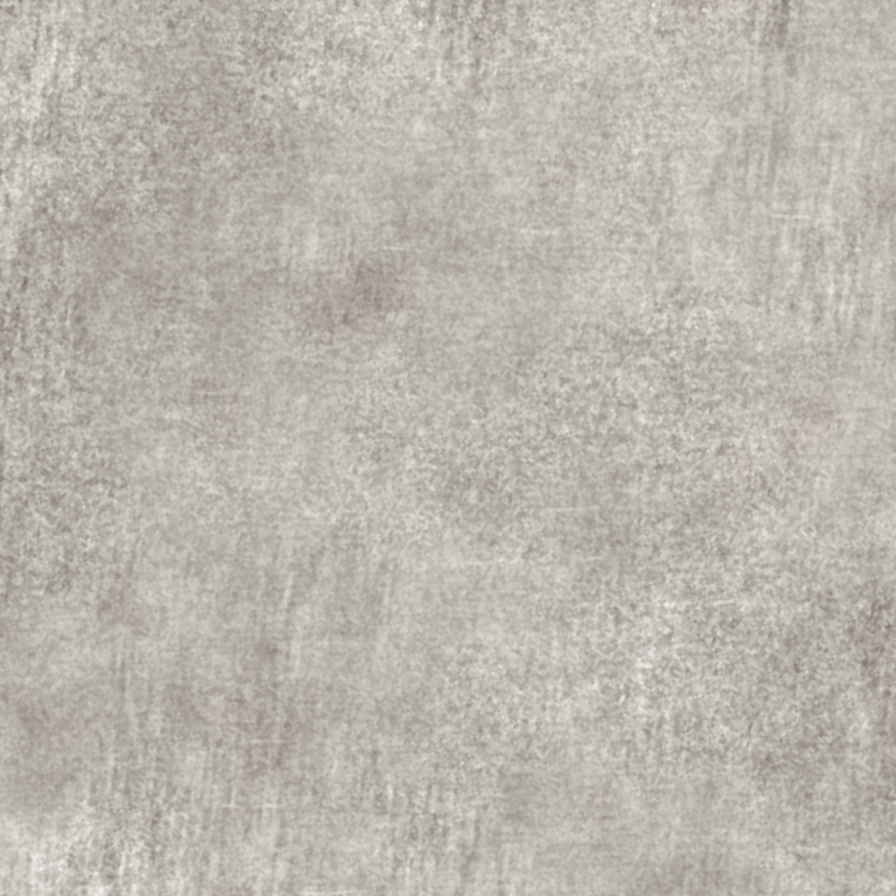
Give the GLSL for this texture, as a WebGL 1 fragment shader.

```glsl
precision highp float;
// Weathered warm-grey plaster: soft clouds and smudges under crisp grain,
// with patches of near-vertical trowel strokes, a faint horizontal weave,
// and scattered pale scratches, all summed as offsets to one tone.
uniform vec2 u_resolution;

const vec3 PLASTER = vec3(0.735, 0.714, 0.684);
const vec3 TONE_RESPONSE = vec3(0.97, 1.03, 1.08);
const vec3 WARM_STAIN = vec3(0.006, -0.003, -0.012);
const int SCRATCH_COUNT = 16;

float hash(vec2 cell) {
  vec3 q = fract(vec3(cell.xyx) * 0.1031);
  q += dot(q, q.yzx + 33.33);
  return fract((q.x + q.y) * q.z);
}

// Value noise, centred on zero.
float noise(vec2 p) {
  vec2 cell = floor(p);
  vec2 f = fract(p);
  f = f * f * (3.0 - 2.0 * f);
  float low = mix(hash(cell), hash(cell + vec2(1.0, 0.0)), f.x);
  float high = mix(hash(cell + vec2(0.0, 1.0)), hash(cell + 1.0), f.x);
  return mix(low, high, f.y) - 0.5;
}

vec2 rotate(vec2 p, float angle) {
  float c = cos(angle);
  float s = sin(angle);
  return vec2(c * p.x - s * p.y, s * p.x + c * p.y);
}

// Rotated octaves of noise; gain sets how rough the result is.
float fbm(vec2 p, float gain) {
  float sum = 0.0;
  float weight = 1.0;
  float total = 0.0;
  for (int i = 0; i < 5; i++) {
    sum += weight * noise(p);
    total += weight;
    weight *= gain;
    p = 2.0 * rotate(p, 0.64) + 17.3;
  }
  return sum / total;
}

// Soft-edged patch mask from low-frequency noise.
float patches(vec2 p, float threshold, float softness) {
  return smoothstep(threshold - softness, threshold + softness, fbm(p, 0.6));
}

// Thin, broken, nearly horizontal line with tapered ends.
float scratch(vec2 p, vec2 centre, float halfLength, float slope, float width) {
  vec2 d = p - centre;
  float wobble = 0.004 * noise(vec2(p.x * 30.0, centre.y * 90.0));
  float across = abs(d.y - slope * d.x - wobble);
  float line = 1.0 - smoothstep(0.2 * width, width, across);
  float taper = 1.0 - smoothstep(0.4 * halfLength, halfLength, abs(d.x));
  float wear = smoothstep(-0.25, 0.25, noise(p * vec2(55.0, 90.0)));
  return line * taper * wear;
}

float scratches(vec2 p) {
  float sum = 0.0;
  for (int i = 0; i < SCRATCH_COUNT; i++) {
    float id = float(i) + 1.0;
    vec2 centre = vec2(hash(vec2(id, 3.0)), hash(vec2(id, 11.0)));
    float halfLength = mix(0.02, 0.09, hash(vec2(id, 23.0)));
    float slope = 0.16 * (hash(vec2(id, 37.0)) - 0.5);
    sum += scratch(p, centre, halfLength, slope, 0.0032);
  }
  return min(sum, 1.0);
}

// Near-vertical strokes, leaning slightly and bending with the surface.
float strokes(vec2 p) {
  float x = p.x - 0.10 * p.y + 0.012 * noise(p * 7.0);
  float fine = noise(vec2(x * 190.0, p.y * 26.0));
  float broad = noise(vec2(x * 95.0, p.y * 14.0) + 41.0);
  return 0.7 * fine + 0.3 * broad;
}

// Crisp grain on two turned lattices, so no grid shows.
float surfaceGrain(vec2 p) {
  float fine = noise(rotate(p, 0.5) * 270.0 + 90.0);
  float coarse = noise(rotate(p, 1.1) * 150.0 + 400.0);
  return 0.65 * fine + 0.35 * coarse;
}

void main() {
  vec2 p = gl_FragCoord.xy / min(u_resolution.x, u_resolution.y);

  // Large and middle-sized tone changes
  vec2 warped = p + 0.03 * vec2(noise(p * 9.0 + 5.0), noise(p * 9.0 + 61.0));
  float clouds = fbm(warped * 4.5 + 8.0, 0.55);
  float mottle = fbm(warped * vec2(24.0, 19.0) + 31.0, 0.75);
  float smudge = patches(warped * vec2(7.5, 6.0) + 73.0, 0.15, 0.11);

  // Fine surface texture, stronger in worn areas
  float worn = patches(warped * 4.0 + 120.0, 0.02, 0.14);
  float stroked = patches(warped * vec2(6.0, 4.0) + 152.0, 0.08, 0.10);
  float weave = noise(vec2(p.x * 26.0, p.y * 230.0));
  float pits = smoothstep(0.16, 0.36, noise(rotate(p, 0.15) * vec2(165.0, 110.0) + 200.0));
  float flecks = smoothstep(0.20, 0.38, noise(rotate(p, 0.8) * 190.0 + 460.0));

  float tone = 0.165 * clouds + 0.15 * mottle - 0.036 * smudge;
  tone += surfaceGrain(p) * mix(0.15, 0.24, worn) + 0.042 * weave;
  tone += strokes(p) * mix(0.03, 0.20, stroked);
  tone -= pits * mix(0.014, 0.075, max(smudge, 0.7 * worn));
  tone += flecks * mix(0.020, 0.055, worn);
  tone += 0.070 * scratches(p) + 0.001;

  // Warm staining gathers in the smudges
  float stain = smudge * (0.4 + 0.6 * patches(p * 9.0 + 310.0, 0.05, 0.12));
  vec3 color = PLASTER + TONE_RESPONSE * tone + WARM_STAIN * stain;
  gl_FragColor = vec4(clamp(color, 0.0, 1.0), 1.0);
}
```
